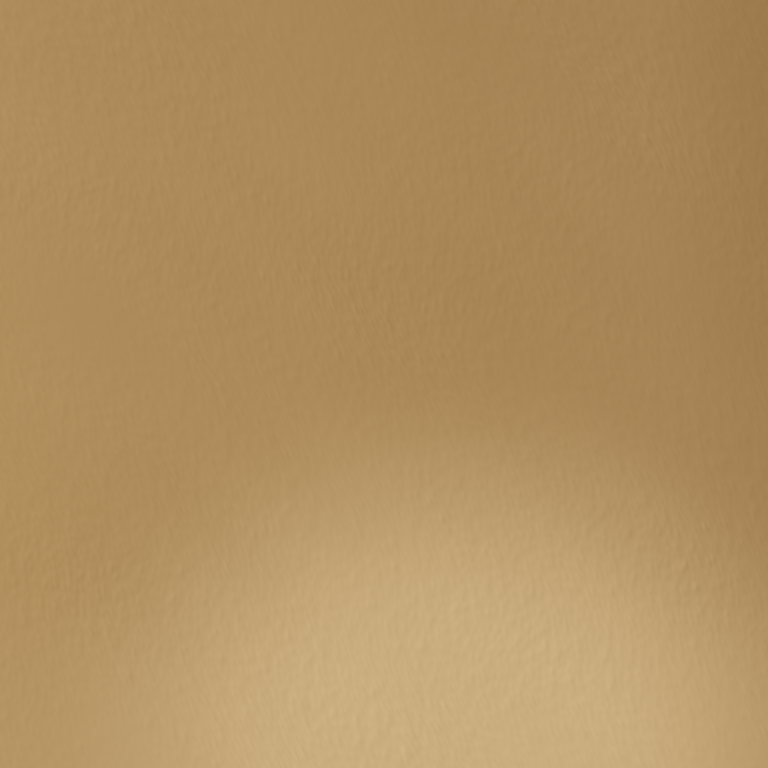
A WebGL 1 fragment shader for this texture:

```glsl
precision highp float;
// Warm tan plaster wall, lit by a soft pool of light rising from the lower edge.
// A broad side gradient sets the base; a smooth ellipse forms the light pool.
// Warped cellular noise gives a height field, shaded as a faint slanted relief.

uniform vec2 u_resolution;

#define WALL_LEFT vec3(0.690, 0.557, 0.363)
#define WALL_RIGHT vec3(0.640, 0.506, 0.322)
#define GLOW_COLOR vec3(0.793, 0.680, 0.498)
#define GLOW_CENTER vec2(0.59, 0.02)
#define GLOW_RADIUS vec2(0.53, 0.465)
#define GRAIN_SCALE 62.0
#define GRAIN_TILT 0.45
#define RELIEF_STEP 0.0018
#define RELIEF_STRENGTH 0.034

vec2 hash2(vec2 cell) {
  vec2 q = vec2(dot(cell, vec2(127.1, 311.7)), dot(cell, vec2(269.5, 183.3)));
  return fract(sin(q) * 43758.55);
}

// Smoothly blended distance to scattered cell points
float cellular(vec2 p) {
  vec2 cell = floor(p);
  vec2 local = fract(p);
  float sum = 0.0;
  for (int j = -1; j <= 1; j++) {
    for (int i = -1; i <= 1; i++) {
      vec2 offset = vec2(float(i), float(j));
      vec2 toPoint = offset + hash2(cell + offset) - local;
      sum += exp(-7.0 * dot(toPoint, toPoint));
    }
  }
  return sum;
}

// Broad layered sines bend the grain and vary its strength
vec2 bend(vec2 p) {
  vec2 a = sin(p.yx * vec2(13.0, 11.0) + vec2(0.4, 2.1));
  return a + 0.5 * sin(p.yx * 29.0 + p * 17.0 + a.yx);
}

float plasterHeight(vec2 p) {
  vec2 q = p + 0.012 * bend(p);
  float c = cos(GRAIN_TILT);
  float s = sin(GRAIN_TILT);
  q = mat2(c, -s, s, c) * q;
  float coarse = cellular(q * GRAIN_SCALE * vec2(1.0, 0.5));
  float fine = cellular(q * GRAIN_SCALE * vec2(2.3, 1.1) + 17.0);
  return 0.55 * coarse + 0.45 * fine;
}

void main() {
  vec2 uv = gl_FragCoord.xy / u_resolution;

  // Wall gradient, darkening towards the upper right corner
  float side = clamp(0.85 * uv.x + 0.30 * (uv.y - 0.4), 0.0, 1.0);
  vec3 color = mix(WALL_LEFT, WALL_RIGHT, side);
  color -= 0.028 * smoothstep(0.82, 1.05, uv.x) * smoothstep(0.1, 0.9, uv.y);

  // Pool of light and its faint spill along the floor
  float reach = length((uv - GLOW_CENTER) / GLOW_RADIUS);
  float glow = smoothstep(1.12, 0.3, reach);
  float spill = 0.2 * smoothstep(0.35, 0.0, uv.y) * (1.0 - glow);
  color = mix(color, GLOW_COLOR, glow + spill);

  // Relief lit from the upper left, rougher inside the light
  vec2 lightStep = RELIEF_STEP * vec2(-0.75, 0.66);
  float slope = plasterHeight(uv - lightStep) - plasterHeight(uv + lightStep);
  vec2 wave = bend(uv * 0.8 + 3.0);
  float roughness = 0.7 + 0.2 * wave.x * wave.y + 0.3 * glow;
  color += RELIEF_STRENGTH * roughness * slope;

  // Low mottling of the paint
  vec2 mottle = bend(uv * 1.3);
  color += 0.0018 * (mottle.x + mottle.y);

  gl_FragColor = vec4(clamp(color, 0.0, 1.0), 1.0);
}
```
